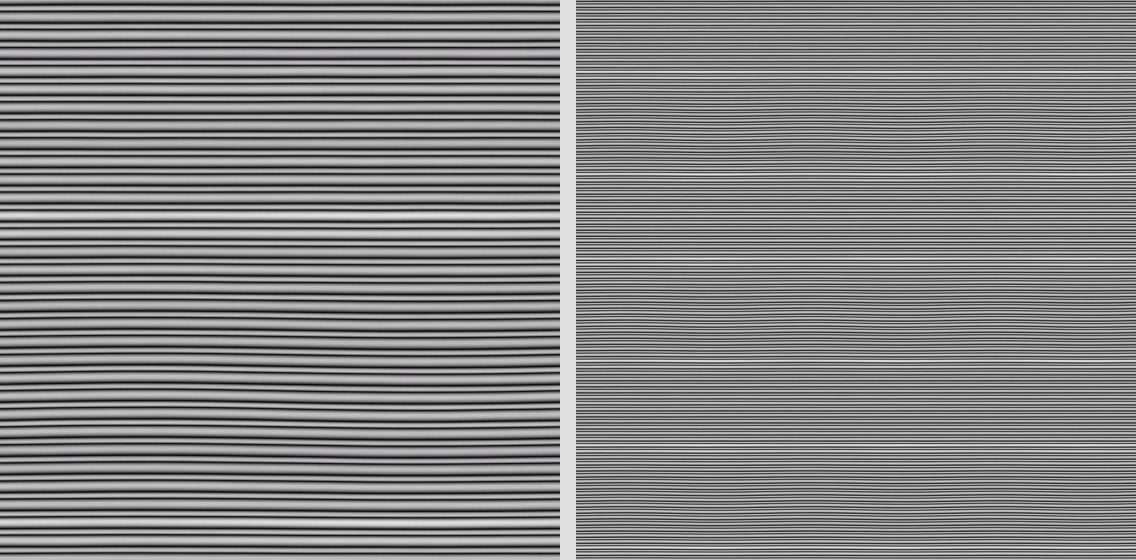
Left, the tile; right, the same tile 3 across and 3 down.
Reproduce this texture procedurally as a Shadertoy shader.

```glsl
// Horizontal ribbed metal: narrow and wide rounded ridges alternate between dark grooves.
#define RIBS 31.0          // ridge pairs down the canvas
#define OFFSET 0.274       // start of the first pair, in pairs from the top
#define NARROW 0.35        // share of a pair taken by the narrow ridge
#define GROOVE -0.03       // darkest grey, below zero for crisp black lines
#define CREST 0.75         // grey on top of a ridge
#define ROUNDNESS 2.2      // higher values flatten the crest
#define TINT 0.004         // green to violet drift between ridges
#define GLINT 0.16         // extra light on a few wide ridges
#define BEND 0.0028        // height of the slow sideways bend
#define ROUGHNESS 0.03     // strength of the fine streaks
#define SAMPLES 4

const float TAU = 6.2831853;

float hash(vec2 p) {
    vec3 q = fract(p.xyx * 0.1031);
    q += dot(q, q.yzx + 33.33);
    return fract((q.x + q.y) * q.z);
}

// Value noise that wraps after "cells" lattice steps
float tileNoise(vec2 uv, vec2 cells) {
    vec2 p = uv * cells, i = floor(p), f = fract(p);
    f = f * f * (3.0 - 2.0 * f);
    vec2 a = mod(i, cells), b = mod(i + 1.0, cells);
    return mix(mix(hash(a), hash(vec2(b.x, a.y)), f.x),
               mix(hash(vec2(a.x, b.y)), hash(b), f.x), f.y);
}

// Rounded cross-section: 0 at both ends, 1 at the crest
float ridge(float u, float crest) {
    float d = u < crest ? (crest - u) / crest : (u - crest) / (1.0 - crest);
    return 1.0 - pow(d, ROUNDNESS);
}

// Soft band around one rib, wrapping over the canvas edge
float band(float rib, float center) {
    float d = mod(rib - center + 0.5 * RIBS, RIBS) - 0.5 * RIBS;
    return exp(-1.5 * d * d);
}

vec3 ribbedMetal(vec2 uv) {
    // Slow bend, strongest in the lower part
    float envelope = 0.5 + 0.5 * cos(TAU * (uv.y - 0.29));
    float bend = BEND * sin(TAU * uv.x) * envelope * envelope;
    float wobble = 0.0006 * (tileNoise(uv, vec2(9.0, 31.0)) - 0.5);

    float rows = (1.0 - uv.y + bend + wobble) * RIBS - OFFSET;
    float rib = mod(floor(rows), RIBS);
    float t = fract(rows);
    bool isNarrow = t < NARROW;

    float shape = isNarrow ? ridge(t / NARROW, 0.6)
                           : ridge((t - NARROW) / (1.0 - NARROW), 0.44);

    // Light differs a little from ridge to ridge
    float crest = CREST + 0.04 * (hash(vec2(rib, isNarrow ? 3.0 : 8.0)) - 0.5);
    if (!isNarrow) {
        float along = 0.85 + 0.15 * cos(TAU * (uv.x - 0.7));
        crest += GLINT * along * (band(rib, 11.3) + band(rib, 28.3));
    }

    // Fine wear along the ridges
    float streak = tileNoise(uv, vec2(24.0, 248.0)) - 0.5;
    float grain = tileNoise(uv, vec2(190.0, 380.0)) - 0.5;
    float wear = ROUGHNESS * (0.6 * streak + 0.4 * grain);

    float grey = max(mix(GROOVE, crest, shape) + wear, 0.0);
    float hue = cos(TAU * 7.0 * (rib - 2.0) / RIBS);
    return vec3(grey) + TINT * hue * shape * vec3(0.6, -1.0, 0.7);
}

void mainImage(out vec4 fragColor, in vec2 fragCoord) {
    // Average over the pixel height to smooth the grooves
    vec3 color = vec3(0.0);
    for (int i = 0; i < SAMPLES; i++) {
        float shift = (float(i) + 0.5) / float(SAMPLES) - 0.5;
        color += ribbedMetal((fragCoord + vec2(0.0, shift)) / iResolution.xy);
    }
    fragColor = vec4(clamp(color / float(SAMPLES), 0.0, 1.0), 1.0);
}
```
